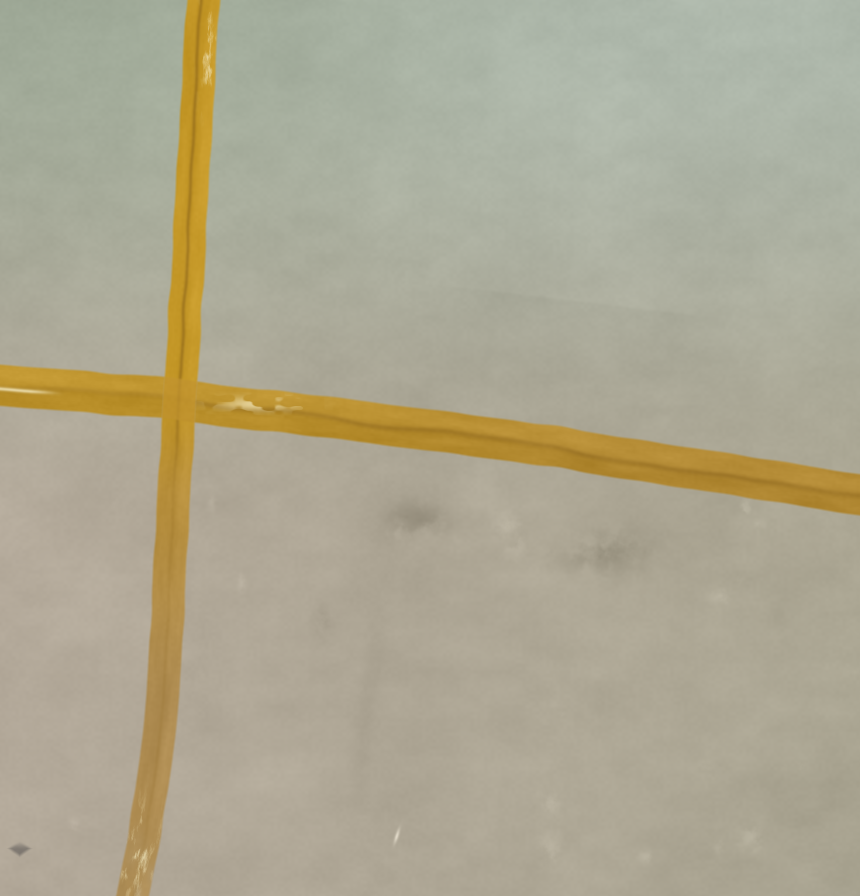
A Shadertoy shader for this texture:

```glsl
// Two strips of amber adhesive tape crossing on a worn concrete floor.
// The floor is a bilinear tint with layered value noise, stains and scuffs;
// each strip is a bent centre line with a crease, wrinkles and gloss glints.

const vec3 FLOOR_TOP_LEFT = vec3(0.635, 0.675, 0.605);
const vec3 FLOOR_TOP_RIGHT = vec3(0.685, 0.725, 0.675);
const vec3 FLOOR_LOW_LEFT = vec3(0.705, 0.665, 0.605);
const vec3 FLOOR_LOW_RIGHT = vec3(0.665, 0.645, 0.570);
const vec3 TAPE_GOLD = vec3(0.765, 0.590, 0.150);
const vec3 TAPE_OCHRE = vec3(0.715, 0.555, 0.220);
const vec3 TAPE_FADED = vec3(0.675, 0.540, 0.310);
const vec3 CREASE = vec3(0.53, 0.38, 0.10);
const vec3 GLINT = vec3(0.93, 0.88, 0.70);
const float UPRIGHT_HALF = 0.0183;
const float LEVEL_HALF = 0.0230;
const float EDGE_WOBBLE = 0.0022;
const int SCUFFS = 22;

float hash(vec2 p) {
    return fract(sin(dot(p, vec2(127.1, 311.7))) * 43758.545);
}

float noise(vec2 p) {
    vec2 i = floor(p), f = fract(p);
    f = f * f * (3.0 - 2.0 * f);
    return mix(mix(hash(i), hash(i + vec2(1, 0)), f.x),
               mix(hash(i + vec2(0, 1)), hash(i + vec2(1, 1)), f.x), f.y);
}

float fbm(vec2 p) {
    float sum = 0.0, amp = 0.5;
    for (int i = 0; i < 5; i++) {
        sum += amp * noise(p);
        p = mat2(1.6, 1.2, -1.2, 1.6) * p + 7.3;
        amp *= 0.5;
    }
    return sum;
}

// Soft elliptical spot, 1 at its centre.
float spot(vec2 p, vec2 centre, vec2 radius) {
    vec2 d = (p - centre) / radius;
    return exp(-dot(d, d));
}

// Soft line of the given half width around a signed offset.
float line(float offset, float width) {
    return exp(-offset * offset / (width * width));
}

// Centre lines; depth is measured downward from the top edge.
float uprightCentre(float depth) {
    float bend = max(depth - 0.729, 0.0);
    return 0.2266 - 0.058 * depth - 0.285 * bend * bend;
}

float levelCentre(float x) {
    return 0.4303 + 0.075 * x + 0.045 * max(x - 0.176, 0.0) + 0.038 * max(x - 0.573, 0.0);
}

vec3 concrete(vec2 p, float aspect) {
    float across = p.x / aspect;
    float down = smoothstep(0.0, 0.62, p.y);
    vec3 col = mix(mix(FLOOR_TOP_LEFT, FLOOR_TOP_RIGHT, smoothstep(0.1, 0.8, across)),
                   mix(FLOOR_LOW_LEFT, FLOOR_LOW_RIGHT, across), down);
    col += 0.055 * (fbm(p * 9.0) - 0.48) + 0.035 * (fbm(p * vec2(30, 48)) - 0.48);

    // Faint shadow edge in the upper right
    float fold = p.y - (0.316 + 0.12 * (p.x - 0.48));
    float span = smoothstep(0.45, 0.56, p.x) * (1.0 - smoothstep(0.74, 0.84, p.x));
    col -= 0.018 * span * smoothstep(-0.002, 0.003, fold) * exp(-max(fold, 0.0) * 18.0);

    // Cloudy stains and a drifting smear below the level strip
    float grime = spot(p, vec2(0.465, 0.58), vec2(0.035, 0.022))
                + spot(p, vec2(0.675, 0.615), vec2(0.05, 0.025))
                + 0.6 * spot(p, vec2(0.36, 0.695), vec2(0.012, 0.02));
    col -= 0.095 * grime * smoothstep(0.3, 0.7, fbm(p * 38.0));
    float smear = line(p.x - 0.405 + 0.15 * (p.y - 0.78) - 0.03 * noise(p * 9.0), 0.012);
    col -= 0.022 * smear * spot(p, vec2(0.41, 0.79), vec2(0.1, 0.12));

    // Scattered pale scuffs
    for (int i = 0; i < SCUFFS; i++) {
        float k = float(i);
        vec2 at = vec2(hash(vec2(k, 1)) * aspect, 0.48 + 0.5 * hash(vec2(k, 2)));
        vec2 size = vec2(0.004, 0.007) + 0.014 * vec2(hash(vec2(k, 3)), hash(vec2(k, 4)));
        col += 0.045 * spot(p, at, size) * smoothstep(0.4, 0.75, fbm(p * 60.0 + k));
    }

    // Small chip at the lower left and a bright fleck
    vec2 chip = p - vec2(0.022, 0.945);
    float chipShape = smoothstep(0.003, -0.003, abs(chip.x) * 0.7 + abs(chip.y - 0.002) - 0.008);
    col = mix(col, vec3(0.43, 0.41, 0.39), 0.75 * chipShape * smoothstep(-0.008, 0.004, chip.y));
    col += 0.2 * spot(p, vec2(0.443 - 0.3 * (p.y - 0.933), 0.933), vec2(0.002, 0.008));
    return col;
}

void mainImage(out vec4 fragColor, in vec2 fragCoord) {
    vec2 p = fragCoord / iResolution.y;
    p.y = 1.0 - p.y;
    float soft = max(1.2 / iResolution.y, 0.0018);
    vec3 col = concrete(p, iResolution.x / iResolution.y);

    float u = p.x - uprightCentre(p.y) + EDGE_WOBBLE * (noise(vec2(p.y * 32.0, 3)) - 0.5);
    float v = p.y - levelCentre(p.x) + EDGE_WOBBLE * (noise(vec2(p.x * 32.0, 8)) - 0.5);
    float upright = smoothstep(soft, -soft, abs(u) - UPRIGHT_HALF);
    float level = smoothstep(soft, -soft, abs(v) - LEVEL_HALF);

    // Upright strip: golden above the crossing, worn below
    float worn = smoothstep(0.43, 0.56, p.y);
    vec3 tape = mix(TAPE_GOLD, mix(TAPE_OCHRE, TAPE_FADED, smoothstep(0.5, 0.8, p.y)), worn);
    tape += 0.07 * (fbm(vec2(u * 90.0, p.y * 18.0)) - 0.5) + 0.02 * smoothstep(0.0, 0.01, u);
    tape = mix(tape, CREASE, 0.5 * (1.0 - 0.75 * worn) * line(u + 0.003 - 0.005 * p.y, 0.0022));
    float gloss = spot(p, vec2(0.233, 0.055), vec2(0.009, 0.055)) + spot(p, vec2(0.151, 0.95), vec2(0.025, 0.045));
    tape = mix(tape, GLINT, gloss * smoothstep(0.52, 0.78, fbm(vec2(u * 170.0, p.y * 45.0))));
    float frayed = 0.35 * smoothstep(0.9, 1.0, p.y) * noise(p * vec2(130, 45));
    col = mix(col, tape, upright * (1.0 - frayed));

    // Level strip with a wavering central fold
    vec3 band = mix(TAPE_GOLD + vec3(-0.01, 0.0, 0.04), TAPE_OCHRE, smoothstep(0.1, 0.85, p.x));
    band += 0.08 * (fbm(vec2(p.x * 20.0, v * 95.0)) - 0.5);
    float fold = v - 0.001 - 0.006 * (noise(vec2(p.x * 12.0, 5)) - 0.5);
    band -= 0.035 * smoothstep(-0.001, 0.004, fold);
    float foldDepth = mix(0.3, 0.55, smoothstep(0.19, 0.24, p.x)) * (0.6 + 0.4 * noise(p * 20.0));
    band = mix(band, CREASE, foldDepth * line(fold, 0.0032));
    float shine = spot(p, vec2(0.29, 0.451), vec2(0.045, 0.008));
    band = mix(band, GLINT, 0.8 * shine * smoothstep(0.5, 0.72, noise(p * vec2(90, 180))));
    band = mix(band, GLINT, 0.85 * line(v - 0.004, 0.0022) * smoothstep(0.075, 0.03, p.x));
    col = mix(col, band, level * (1.0 - 0.55 * upright));

    // Doubled film at the crossing and fine overall grain
    col = mix(col, vec3(0.755, 0.57, 0.18), 0.55 * upright * level);
    col += 0.012 * (noise(p * 260.0) - 0.5);
    fragColor = vec4(clamp(col, 0.0, 1.0), 1.0);
}
```
